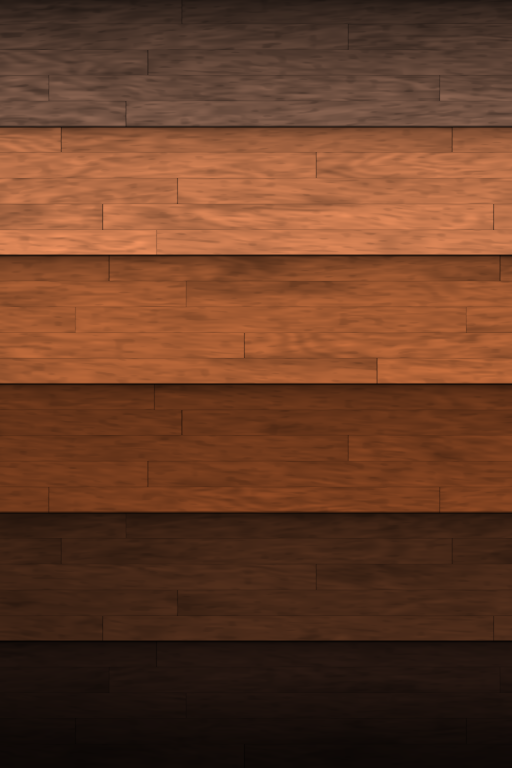
Give the GLSL for this texture, as a Shadertoy shader.

```glsl
// Six overlapping wooden boards, stained from grey-brown through amber to near black.
// Each board carries five rows of staggered strips; the grain is stretched, warped
// noise, and every board casts a soft shadow on the one below it.

const float BOARD_HEIGHT = 0.1675;
const float ROW_HEIGHT = BOARD_HEIGHT / 5.0;
const float STRIP_LENGTH = 0.509;
const float ROW_CYCLE = 16.0;   // the joint layout recurs after this many rows

const vec3 STAINS[6] = vec3[6](
    vec3(0.43, 0.31, 0.25),     // weathered grey-brown
    vec3(0.75, 0.455, 0.295),   // pale amber
    vec3(0.64, 0.355, 0.197),   // warm oak
    vec3(0.45, 0.23, 0.112),    // chestnut
    vec3(0.28, 0.16, 0.096),    // walnut
    vec3(0.165, 0.10, 0.073));  // ebony

float hash(vec2 p) {
    vec3 q = fract(vec3(p.xyx) * 0.1031);
    q += dot(q, q.yzx + 33.33);
    return fract((q.x + q.y) * q.z);
}

float noise(vec2 p) {
    vec2 i = floor(p), f = fract(p);
    f = f * f * (3.0 - 2.0 * f);
    return mix(mix(hash(i), hash(i + vec2(1, 0)), f.x),
               mix(hash(i + vec2(0, 1)), hash(i + vec2(1, 1)), f.x), f.y);
}

float fbm(vec2 p) {
    float sum = 0.0, amp = 0.5;
    for (int i = 0; i < 4; i++) {
        sum += amp * noise(p);
        p = p * 2.03 + 11.7;
        amp *= 0.5;
    }
    return sum;
}

// Soft line of the given half width around distance zero
float line(float dist, float halfWidth, float aa) {
    return 1.0 - smoothstep(halfWidth - aa, halfWidth + aa, abs(dist));
}

// Signed wood figure, roughly -1 to 1: growth rings, streaks and dark pores
float woodGrain(vec2 p, float seed) {
    p += seed * vec2(7.3, 5.1);
    p.y += (seed - 0.5) * 0.14 * p.x + 0.012 * fbm(p * vec2(9.0, 20.0));
    float rings = sin(95.0 * fbm(p * vec2(2.6, 13.0)));
    float ringArea = smoothstep(0.35, 0.7, noise(p * vec2(5.0, 22.0) + 3.0));
    float streaks = noise(p * vec2(20.0, 150.0)) - 0.5;
    float fibres = noise(p * vec2(48.0, 310.0)) - 0.5;
    float pores = smoothstep(0.6, 0.95, noise(p * vec2(65.0, 270.0) + 40.0));
    return 0.28 * rings * ringArea + 0.55 * streaks + 0.7 * fibres - 0.45 * pores;
}

// Light falling on the whole stack, fading at the top, bottom and lower left
float ambientLight(float x, float down) {
    float top = mix(0.6, 1.0, smoothstep(0.0, 0.13, down));
    float bottom = mix(0.36, 1.0, 1.0 - smoothstep(0.84, 1.0, down));
    float left = 1.0 - 0.17 * smoothstep(0.4, 0.9, down) * (1.0 - smoothstep(0.0, 0.35, x));
    return top * bottom * left;
}

void mainImage(out vec4 fragColor, in vec2 fragCoord) {
    float aa = 0.7 / iResolution.y;
    vec2 p = fragCoord / iResolution.y;
    p.y = 1.0 - p.y;            // measured downwards from the top

    // Board and row cells, both aligned to the middle of the canvas
    float boardPos = (p.y - 0.5) / BOARD_HEIGHT + 3.0;
    float rowPos = (p.y - 0.5) / ROW_HEIGHT + 15.0;
    float board = clamp(floor(boardPos), 0.0, 5.0);
    float fall = fract(boardPos);
    float row = floor(rowPos);

    // Staggered strips along the row
    float stagger = hash(vec2(mod(row, ROW_CYCLE), 4.0));
    float stripPos = p.x / STRIP_LENGTH + stagger;
    float seed = hash(vec2(floor(stripPos) + 3.0, row + 8.0));
    float jointDist = (fract(stripPos + 0.5) - 0.5) * STRIP_LENGTH;
    float seamDist = (fract(rowPos + 0.5) - 0.5) * ROW_HEIGHT;

    // Stain, strip tone, grain and smoky patches
    vec3 color = STAINS[int(board)];
    float grainDepth = board < 0.5 ? 0.3 : 0.2;
    color *= 1.0 + grainDepth * woodGrain(p, seed);
    color *= 0.95 + 0.1 * hash(vec2(seed * 91.0, row));
    float smoke = fbm(p * vec2(7.0, 26.0) + seed * 19.0);
    color *= 1.0 - 0.16 * smoothstep(0.52, 0.75, smoke);

    // Fine gaps between strips
    float jointDepth = mix(0.15, 0.45, hash(vec2(row, 21.0)));
    color *= 1.0 - jointDepth * line(jointDist, 0.0007, aa);
    color *= 1.0 - 0.13 * line(seamDist, 0.0006, aa);

    // Board lighting: brighter to its lower lip, shadowed under the board above
    color *= mix(0.89, 1.09, fall);
    color *= 1.0 - 0.42 * exp(-fall * 15.0);
    float edgeDist = (fract(boardPos + 0.5) - 0.5) * BOARD_HEIGHT;
    color *= 1.0 - 0.5 * line(edgeDist, 0.0014, aa);

    color *= ambientLight(p.x, p.y);
    fragColor = vec4(clamp(color, 0.0, 1.0), 1.0);
}
```
